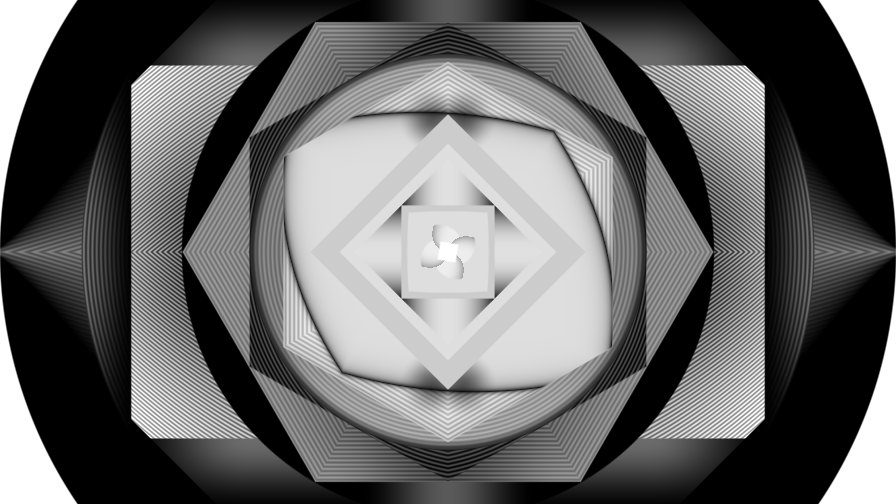
A Shadertoy shader for this background:

```glsl
// Monochrome line-art rosette: nested discs, hexagons, diamonds and a small pinwheel.
#define DISC_R 1.778
#define RIM_R 1.454
#define BARREL_X 1.257
#define RING_R 1.056
#define HEX_OUTER 0.912
#define HEX_MIDDLE 0.787
#define HEX_INNER 0.653
#define DIAMOND_R 0.546
#define SQUARE_R 0.185
#define LINE_PITCH 0.017
#define LINE_DEPTH 0.22

float pixelSize;

// Antialiased coverage of the inside of a signed distance.
float cover(float d) {
    return smoothstep(pixelSize, -pixelSize, d);
}

// Hexagon with vertices above and below, given its apothem.
float hexagon(vec2 p, float apothem) {
    p = abs(p);
    return max(p.x, 0.5 * p.x + 0.866 * p.y) - apothem;
}

// Fine engraved stripes around zero, faded when too small to resolve.
float engraving(float d) {
    float fade = smoothstep(0.75, 0.3, pixelSize / LINE_PITCH);
    return LINE_DEPTH * fade * cos(6.2832 * d / LINE_PITCH);
}

// Outer disc with side spikes, dark rim and bright barrel.
float outerTone(vec2 p, float r) {
    vec2 a = abs(p);
    float tone = 1.0 - cover(r - DISC_R);

    float spikeWidth = 0.02 + 1.25 * pow(max(DISC_R - a.x, 0.0), 1.15);
    float spike = 0.42 * max(1.0 - a.y / spikeWidth, 0.0);
    tone += spike * cover(a.x - DISC_R) * (1.0 + engraving(a.y + 0.3 * a.x));

    float rim = 0.32 * smoothstep(BARREL_X - 0.02, RIM_R, a.x);
    rim *= 1.0 - 0.6 * smoothstep(0.1, 0.7, a.y);
    rim *= 1.0 + 2.0 * engraving(r);
    tone = mix(tone, rim, cover(r - RIM_R));

    float ringX = sqrt(max(RING_R * RING_R - a.y * a.y, 0.0));
    float across = clamp((BARREL_X - a.x) / (BARREL_X - ringX), 0.0, 1.0);
    float bright = mix(0.58, 0.84, smoothstep(0.1, 0.72, a.y)) - 0.24 * across;
    bright += engraving(a.y + 0.35 * a.x * a.x);
    float cap = 0.42 * smoothstep(1.04, 0.74, a.y) * smoothstep(1.3, 0.8, a.x);
    float barrel = mix(cap, bright, cover(a.y - 0.74));
    return mix(tone, barrel, cover(max(a.x - BARREL_X, a.x + a.y - 1.92)));
}

// Black ring holding two crossed hexagons and their dark corner caps.
float hexagonTone(vec2 p, float r, float tone) {
    vec2 a = abs(p);
    float ring = 0.35 * smoothstep(0.35, 0.0, a.x) * step(0.0, a.y - 0.8);
    tone = mix(tone, ring, cover(r - RING_R));

    float outer = hexagon(p.yx, HEX_OUTER);
    float band = mix(0.3, 0.53, smoothstep(0.0, 0.5, a.x));
    band += 0.6 * outer * smoothstep(0.9, 0.5, a.x) + 0.4 * engraving(outer);
    tone = mix(tone, band, cover(outer));

    float corner = 0.14 + 0.7 * abs(r - 0.85) + 0.6 * engraving(r + 0.2 * a.x);
    tone = mix(tone, corner, cover(hexagon(p, HEX_MIDDLE)));

    float collar = 0.48 + 0.14 * smoothstep(0.2, 0.65, a.y);
    collar += 0.35 * engraving(r);
    collar *= smoothstep(HEX_MIDDLE + 0.02, HEX_MIDDLE - 0.05, r);
    tone = mix(tone, collar, cover(r - HEX_MIDDLE));

    float inner = hexagon(p, HEX_INNER);
    float pale = 0.74 + 0.1 * smoothstep(0.0, -0.12, inner);
    return mix(tone, pale + 0.5 * engraving(inner), cover(inner));
}

// Four curved vanes with half-turn symmetry, shaded along their edges.
float vaneTone(vec2 p, float tone) {
    vec2 a = abs(p);
    float u = p.x * sign(p.y);
    float v = p.y * sign(p.x);
    float top = a.y - (0.551 - 0.06 * u - 0.27 * u * u);
    float side = a.x - (0.63 - 0.22 * v - 0.46 * v * v);
    float vane = max(top, side);
    float inHexagon = cover(hexagon(p, HEX_INNER));
    float pale = 0.87 - 0.3 * exp(vane * 28.0);
    tone = mix(tone, pale, cover(vane) * inHexagon);
    return tone * (1.0 - 0.85 * exp(-abs(vane) * 130.0) * inHexagon);
}

// Diamond, wedges around the square, and the pinwheel at the heart.
float heartTone(vec2 p, float r, float tone) {
    vec2 a = abs(p);
    float diamond = a.x + a.y;
    float apex = smoothstep(0.14, 0.0, length(a - vec2(0.06, DIAMOND_R - 0.02)));
    tone *= 1.0 - 0.55 * apex * (1.0 - cover(diamond - DIAMOND_R));
    tone = mix(tone, 0.8, cover(diamond - DIAMOND_R));
    tone = mix(tone, 0.87, cover(diamond - 0.43));

    float wedge = pow(clamp(min(a.x, a.y) / SQUARE_R, 0.0, 1.0), 2.5);
    wedge = max(wedge, pow(min(min(a.x, a.y) / 0.19, 1.0), 4.0));
    tone = mix(tone, 0.88 - 0.78 * wedge, cover(diamond - 2.0 * SQUARE_R));

    float square = max(a.x, a.y);
    tone = mix(tone, 0.8, cover(square - SQUARE_R));
    float bowed = square + 0.25 * min(a.x, a.y) * min(a.x, a.y);
    tone = mix(tone, 0.87, cover(bowed - 0.162));

    float turn = fract((atan(p.y, p.x) + 9.0 * r) / 1.5708);
    float blade = 0.93 - 0.3 * pow(turn, 5.0);
    tone = mix(tone, blade, cover(r - 0.075 - 0.045 * turn));
    vec2 core = abs(mat2(0.985, 0.174, -0.174, 0.985) * p);
    return mix(tone, 1.0, cover(max(core.x, core.y) - 0.036));
}

void mainImage(out vec4 fragColor, in vec2 fragCoord) {
    pixelSize = 2.0 / iResolution.y;
    vec2 p = (2.0 * fragCoord - iResolution.xy) / iResolution.y;
    float r = length(p);
    float tone = outerTone(p, r);
    tone = hexagonTone(p, r, tone);
    tone = vaneTone(p, tone);
    tone = heartTone(p, r, tone);
    fragColor = vec4(vec3(clamp(tone, 0.0, 1.0)), 1.0);
}
```
